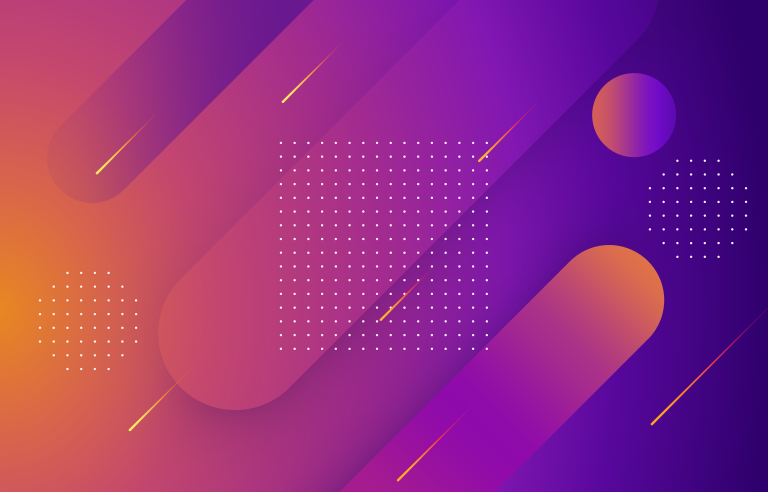
Give the GLSL for this background, as a Shadertoy shader.

```glsl
const vec2 DIAGONAL = vec2(0.70711);
const vec3 SHADOW = vec3(0.20, 0.03, 0.36);
const vec3 WHITE = vec3(1.0, 0.95, 0.98);

// Backdrop colours and the distances at which they peak
const vec3 GLOW[7] = vec3[7](
    vec3(0.91, 0.53, 0.13), vec3(0.85, 0.40, 0.29), vec3(0.77, 0.28, 0.43),
    vec3(0.64, 0.17, 0.56), vec3(0.51, 0.09, 0.70), vec3(0.35, 0.03, 0.62),
    vec3(0.18, 0.00, 0.42));
const float STOP[7] = float[7](0.0, 0.20, 0.41, 0.75, 1.04, 1.25, 1.57);

// Streaks: start x, start y, horizontal extent, heat of the tip
const vec4 STREAKS[7] = vec4[7](
    vec4(0.197, 0.648, 0.118, 1.0), vec4(0.575, 0.793, 0.118, 1.0),
    vec4(0.974, 0.673, 0.116, 0.3), vec4(0.774, 0.350, 0.104, 0.3),
    vec4(0.264, 0.126, 0.122, 1.0), vec4(0.809, 0.024, 0.150, 0.2),
    vec4(1.325, 0.138, 0.238, 0.1));

float cover(float dist, float pixel) {
    return clamp(0.5 - dist / pixel, 0.0, 1.0);
}

float capsule(vec2 p, vec2 a, vec2 b, float radius) {
    vec2 ab = b - a;
    float h = clamp(dot(p - a, ab) / dot(ab, ab), 0.0, 1.0);
    return length(p - a - ab * h) - radius;
}

vec3 glowRamp(float t) {
    vec3 col = GLOW[0];
    for (int i = 1; i < 7; i++) {
        float k = (t - STOP[i - 1]) / (STOP[i] - STOP[i - 1]);
        col = mix(col, GLOW[i], clamp(k, 0.0, 1.0));
    }
    return col;
}

// Soft shadow with separate strengths above and below the diagonal axis
float sideShadow(float dist, vec2 fromAxis, float above, float below, float width) {
    float side = smoothstep(-0.1, 0.1, dot(fromAxis, vec2(DIAGONAL.x, -DIAGONAL.y)));
    return mix(above, below, side) * exp(-max(dist, 0.0) / width);
}

// Square lattice of dots, cut to a diamond of the given reach
float dotGrid(vec2 p, vec2 corner, float count, float reach, float pixel) {
    const float spacing = 0.0279;
    vec2 q = (p - corner) / spacing;
    vec2 cell = clamp(floor(q + 0.5), 0.0, count - 1.0);
    vec2 offset = abs(cell - 0.5 * (count - 1.0));
    float inside = step(offset.x + offset.y, reach);
    return inside * cover(length(q - cell) * spacing - 0.0023, pixel);
}

// Tapered light streak: colour in rgb, opacity in a
vec4 streak(vec2 p, vec2 start, float extent, float heat, float pixel) {
    vec2 finish = start + extent;
    float t = clamp(dot(p - start, vec2(0.5)) / extent, 0.0, 1.0);
    float dist = capsule(p, start, finish, mix(0.0024, 0.0007, t));
    vec3 root = mix(vec3(1.0, 0.62, 0.08), vec3(1.0, 0.92, 0.38), heat);
    vec3 tip = mix(vec3(0.95, 0.08, 0.38), vec3(0.95, 0.45, 0.20), heat);
    float fade = 1.0 - smoothstep(0.45, 1.0, t) * 0.85;
    return vec4(mix(root, tip, smoothstep(0.05, 0.75, t)), cover(dist, pixel) * fade);
}

void mainImage(out vec4 fragColor, in vec2 fragCoord) {
    float pixel = 1.0 / iResolution.y;
    vec2 p = fragCoord * pixel;

    // Warm glow at the left, sinking into violet
    float reach = length((p - vec2(0.0, 0.37)) * vec2(1.0, 0.8));
    vec3 col = glowRamp(reach);

    // Upper left band, fading in from its round end
    vec2 bandEnd = vec2(0.187, 0.679);
    float band = capsule(p, bandEnd, bandEnd + 1.0, 0.0915);
    float bandTone = mix(0.07, 0.95, smoothstep(0.08, 0.62, p.x));
    col = mix(col, vec3(0.40, 0.09, 0.56), cover(band, pixel) * bandTone);

    // Wide middle band and its shadow
    vec2 wideEnd = vec2(0.478, 0.323);
    float wide = capsule(p, wideEnd, vec2(1.185, 1.030), 0.1565);
    col = mix(col, SHADOW, sideShadow(wide, p - wideEnd, 0.09, 0.27, 0.07));
    col = mix(col, glowRamp(reach * 0.96), cover(wide, pixel));

    // Lower right band and its shadow
    vec2 brightEnd = vec2(1.238, 0.390);
    float bright = capsule(p, brightEnd, brightEnd - 1.0, 0.112);
    float along = dot(brightEnd - p, DIAGONAL);
    vec3 fill = mix(vec3(0.88, 0.45, 0.28), vec3(0.68, 0.21, 0.52), smoothstep(-0.13, 0.13, along));
    fill = mix(fill, vec3(0.56, 0.04, 0.67), smoothstep(0.06, 0.36, along));
    fill = mix(fill, vec3(0.65, 0.11, 0.56), smoothstep(0.36, 0.65, along));
    col = mix(col, SHADOW, sideShadow(bright, p - brightEnd, 0.30, 0.03, 0.055));
    col = mix(col, fill, cover(bright, pixel));

    // Ball
    vec2 ball = p - vec2(1.289, 0.766);
    vec3 ballColor = mix(vec3(0.84, 0.37, 0.34), vec3(0.44, 0.04, 0.80), smoothstep(-0.09, 0.06, ball.x));
    ballColor = mix(ballColor, vec3(0.36, 0.04, 0.68), smoothstep(0.04, 0.09, ball.x));
    col = mix(col, ballColor, cover(length(ball) - 0.0854, pixel));

    // Dot fields: one square, two rounded
    float dots = dotGrid(p, vec2(0.571, 0.291), 16.0, 99.0, pixel);
    dots = max(dots, dotGrid(p, vec2(0.0813, 0.250), 8.0, 5.1, pixel));
    dots = max(dots, dotGrid(p, vec2(1.321, 0.478), 8.0, 5.1, pixel));
    col = mix(col, WHITE, dots);

    // Streaks
    for (int i = 0; i < 7; i++) {
        vec4 s = STREAKS[i];
        vec4 light = streak(p, s.xy, s.z, s.w, pixel);
        col = mix(col, light.rgb, light.a);
    }
    fragColor = vec4(col, 1.0);
}
```
